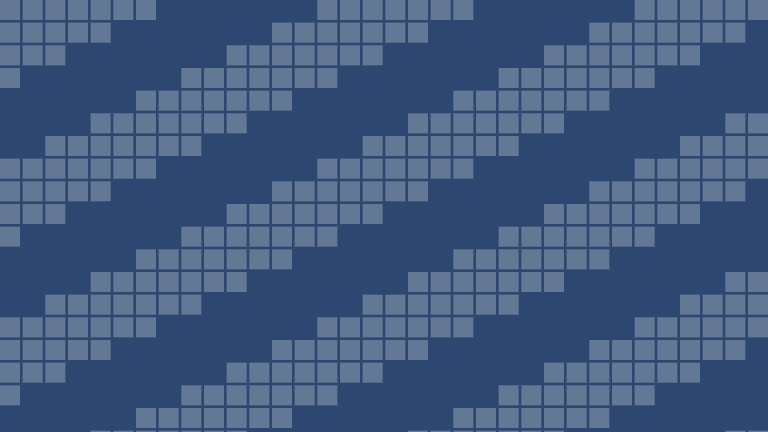
Reproduce this pattern procedurally as a Shadertoy shader.

```glsl
// Diagonal staircase bands of pale square tiles on a dark blue ground.

const vec3 GROUND = vec3(0.18, 0.28, 0.44);
const vec3 TILE = vec3(0.39, 0.47, 0.58);

const float PITCH = 34.0 / 648.0;     // tile spacing, in canvas heights
const float TILE_SIZE = 30.0 / 34.0;  // tile side, in cells
const float PERIOD = 14.0;            // columns from one band to the next
const float BAND = 7.0;               // tiles across one band
const float STEP = 2.0;               // columns shifted per row

// Signed distance to a centred square.
float squareDistance(vec2 p, float halfSide) {
    vec2 d = abs(p) - halfSide;
    return length(max(d, 0.0)) + min(max(d.x, d.y), 0.0);
}

// 1 where the cell belongs to a band, 0 elsewhere.
float bandMask(vec2 cell) {
    float phase = mod(cell.x + STEP * cell.y + 0.5, PERIOD);
    return 1.0 - step(BAND, phase);
}

// Antialiased coverage of the tile in the current cell.
float tileCoverage(vec2 local, float side, float pixel) {
    return clamp(0.5 - squareDistance(local, 0.5 * side) / pixel, 0.0, 1.0);
}

void mainImage(out vec4 fragColor, in vec2 fragCoord) {
    // Grid starts at the top left corner, rows count downwards.
    vec2 fromTop = vec2(fragCoord.x, iResolution.y - fragCoord.y);
    vec2 grid = fromTop / (iResolution.y * PITCH);
    float pixel = 1.0 / (iResolution.y * PITCH);

    // Half a gap of offset centres each tile in its cell.
    grid += 0.5 * (1.0 - TILE_SIZE);
    vec2 cell = floor(grid);
    vec2 local = fract(grid) - 0.5;

    float coverage = bandMask(cell) * tileCoverage(local, TILE_SIZE, pixel);
    fragColor = vec4(mix(GROUND, TILE, coverage), 1.0);
}
```
